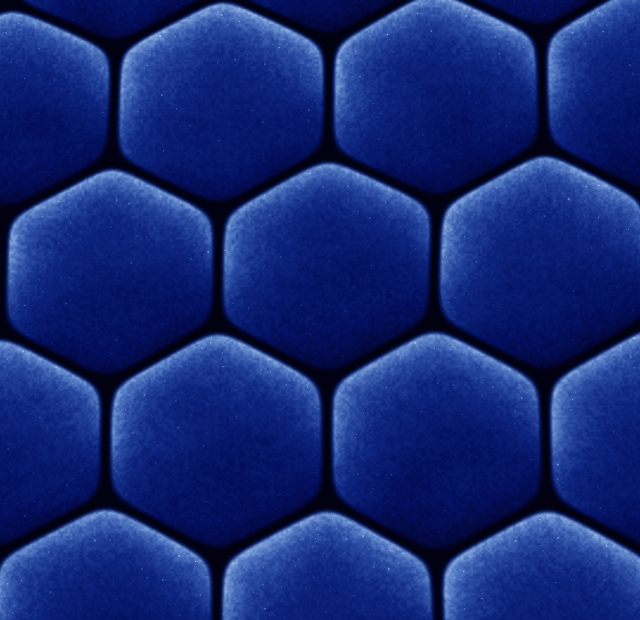
A Shadertoy shader for this pattern:

```glsl
const vec2 ANCHOR = vec2(0.512, 0.555);   // centre of the reference cell
const float CELL_WIDTH = 0.3385;
const float ROW_PITCH = 0.268;
const float WIDTH_GROWTH = 0.021;         // cells widen towards the bottom
const float PITCH_GROWTH = 0.018;
const float ROW_TILT = 0.021;
const float ROW_FAN = 0.054;              // upper rows tilt more
const float WOBBLE = 0.024;
const float CORNER_SHARPNESS = 28.0;
const float GROOVE = 0.004;
const float GROOVE_SOFTNESS = 0.035;
const vec2 LIGHT = vec2(-0.25, 0.97);
const float BASE_TONE = 1.25;
const float GLOW = 2.8;
const float GLOW_DEPTH = 0.2;
const float RIM = 1.6;
const float RIM_DEPTH = 0.05;
const float SHADE = 1.1;
const float SHADE_DEPTH = 0.1;
const float GRAIN = 0.55;
const float GRAIN_FREQ = 270.0;
const float SPECK_FREQ = 42.0;
const float SPECK_CHANCE = 0.4;
const vec2 HEX = vec2(1.0, 1.7320508);

const vec3 INKS[6] = vec3[6](
    vec3(0.01, 0.01, 0.17), vec3(0.01, 0.06, 0.37), vec3(0.05, 0.14, 0.49),
    vec3(0.16, 0.29, 0.63), vec3(0.35, 0.50, 0.78), vec3(0.62, 0.73, 0.90));

float hash(vec2 p) {
    return fract(sin(dot(p, vec2(127.1, 311.7))) * 43758.5);
}

float noise(vec2 p) {
    vec2 i = floor(p), f = fract(p);
    f = f * f * (3.0 - 2.0 * f);
    return mix(mix(hash(i), hash(i + vec2(1, 0)), f.x),
               mix(hash(i + vec2(0, 1)), hash(i + vec2(1, 1)), f.x), f.y);
}

// Canvas to a lattice of unit-wide hexagons, with perspective and wobble
vec2 toLattice(vec2 uv) {
    vec2 a = uv - ANCHOR;
    float rise = a.y - (ROW_TILT + ROW_FAN * a.y) * a.x;
    vec2 q = vec2(a.x / (CELL_WIDTH - WIDTH_GROWTH * a.y),
                  rise / (ROW_PITCH - PITCH_GROWTH * rise) * 0.5 * HEX.y);
    vec2 drift = vec2(noise(q * 1.6 + 7.3), noise(q * 1.6 + 31.7)) - 0.5;
    return q + WOBBLE * drift;
}

// Offset from the nearest hexagon centre
vec2 cellOffset(vec2 q) {
    vec2 a = q - HEX * floor(q / HEX + 0.5);
    vec2 b = q - HEX * (floor(q / HEX) + 0.5);
    return dot(a, a) < dot(b, b) ? a : b;
}

// Depth inside a hexagon with rounded corners
float hexDepth(vec2 p) {
    float sum = 0.0;
    for (int i = 0; i < 3; i++) {
        float angle = float(i) * 1.0471976;
        sum += 2.0 * cosh(CORNER_SHARPNESS * dot(p, vec2(cos(angle), sin(angle))));
    }
    return 0.5 - log(sum) / CORNER_SHARPNESS;
}

// Pale dust scattered one per grid square
float specks(vec2 uv) {
    vec2 g = uv * SPECK_FREQ, id = floor(g);
    vec2 spot = 0.15 + 0.7 * vec2(hash(id + 3.1), hash(id + 8.7));
    float radius = mix(0.04, 0.1, hash(id + 5.3));
    float dot1 = 1.0 - smoothstep(radius * 0.3, radius, length(fract(g) - spot));
    return dot1 * step(hash(id), SPECK_CHANCE) * mix(0.3, 1.4, hash(id + 1.9));
}

vec3 inkRamp(float tone) {
    vec3 col = INKS[0];
    for (int i = 1; i < 6; i++)
        col = mix(col, INKS[i], clamp(tone - float(i - 1), 0.0, 1.0));
    return col;
}

void mainImage(out vec4 fragColor, in vec2 fragCoord) {
    vec2 uv = fragCoord / iResolution.x;
    vec2 q = toLattice(uv);
    vec2 p = cellOffset(q);
    vec2 id = floor((q - p) * 2.0 / HEX + 0.5);
    float depth = hexDepth(p);
    float inset = max(depth, 0.0);

    // Domed shading, lit from above and slightly left
    float facing = dot(p / max(length(p), 0.15), LIGHT);
    float lit = smoothstep(-1.0, 0.6, facing);
    float tone = BASE_TONE + 0.3 * (hash(id) - 0.5);
    tone += lit * (GLOW * exp(-inset / GLOW_DEPTH) + RIM * exp(-inset / RIM_DEPTH));
    tone -= (1.0 - lit) * SHADE * exp(-inset / SHADE_DEPTH);

    // Mottling, grain and dust
    tone += 0.35 * (noise(uv * 14.0) - 0.5);
    float grain = noise(uv * GRAIN_FREQ) + 0.6 * noise(uv * GRAIN_FREQ * 0.47 + 19.0) - 0.8;
    tone += GRAIN * grain * (0.6 + 0.15 * tone);
    tone += specks(uv) + 0.6 * specks(uv * 1.37 + 4.0);

    // Dark grooves between cells
    float surface = smoothstep(GROOVE, GROOVE + GROOVE_SOFTNESS, depth);
    vec3 col = inkRamp(tone * surface) * mix(0.4, 1.0, surface);
    fragColor = vec4(col, 1.0);
}
```
